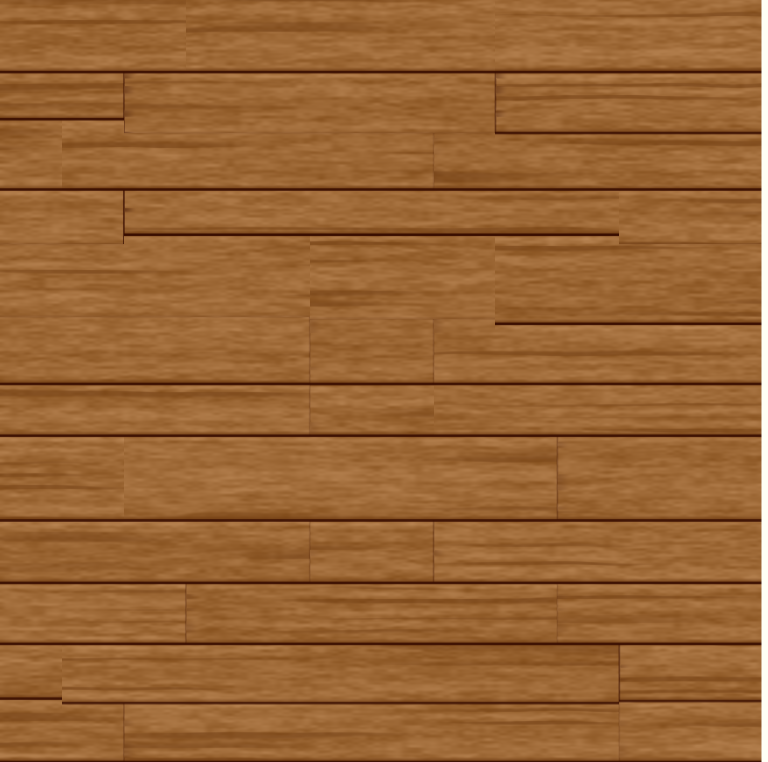
Reproduce this texture procedurally as a Shadertoy shader.

```glsl
const float ROWS = 12.0;
const vec3 DARK_WOOD = vec3(0.55, 0.34, 0.14);
const vec3 LIGHT_WOOD = vec3(0.68, 0.475, 0.28);
const vec3 STREAK = vec3(0.42, 0.22, 0.06);
const vec3 GAP = vec3(0.22, 0.05, 0.0);
const vec3 MARGIN = vec3(1.0, 1.0, 0.96);

float hash(vec2 p) {
    vec3 q = fract(vec3(p.xyx) * 0.1031);
    q += dot(q, q.yzx + 33.33);
    return fract((q.x + q.y) * q.z);
}

float noise(vec2 p) {
    vec2 cell = floor(p), f = fract(p);
    f = f * f * (3.0 - 2.0 * f);
    float low = mix(hash(cell), hash(cell + vec2(1, 0)), f.x);
    float high = mix(hash(cell + vec2(0, 1)), hash(cell + vec2(1, 1)), f.x);
    return mix(low, high, f.y);
}

// Soft line of the given half width
float line(float dist, float halfWidth, float blur) {
    return 1.0 - smoothstep(halfWidth - blur, halfWidth + blur, abs(dist));
}

// Butt joints snap to a shared grid, two candidates per row
float jointX(float row, float k) {
    return (1.0 + 6.0 * k + floor(5.0 * hash(vec2(row + 3.0, k + 17.0)))) / 12.4;
}

float isBroken(float row) {
    return step(0.42, hash(vec2(row, 71.0))) * step(0.5, row);
}

float segmentAt(float row, float x) {
    return step(jointX(row, 0.0), x) + step(jointX(row, 1.0), x);
}

float seamY(float row, float x) {
    float inner = step(0.5, row);
    float jitter = inner * 0.4 * (hash(vec2(row, 5.0)) - 0.5);
    vec2 id = vec2(row, segmentAt(row, x) + 31.0);
    float shift = step(0.6, hash(id)) * (hash(id + 9.0) - 0.5) * 0.045;
    return (row + jitter) / ROWS + shift * isBroken(row);
}

float seamStrength(float row, float x) {
    float h = hash(vec2(row + 40.0, segmentAt(row, x) + 2.0));
    float broken = h < 0.24 ? 0.08 : 0.65 + 0.35 * h;
    return mix(0.9, broken, isBroken(row)) * step(row, ROWS - 0.5);
}

// Fine fibres plus longer parallel lines; x = tone, y = dark streak
vec2 grain(vec2 p, float seed) {
    vec2 q = p + vec2(seed * 3.7, seed * 1.3);
    q.y += 0.003 * (noise(q * vec2(14.0, 30.0)) - 0.5);
    float fibre = noise(q * vec2(42.0, 240.0));
    float fleck = noise(q * vec2(110.0, 300.0) + 50.0);
    float band = noise(q * vec2(2.5, 125.0) + 90.0);
    float broad = noise(q * vec2(3.0, 18.0) + 20.0);
    float tone = 0.5 + 0.6 * (fibre - 0.5) + 0.35 * (fleck - 0.5)
               + 0.6 * (band - 0.5) + 0.2 * (broad - 0.5);
    float streak = smoothstep(0.28, 0.08, band) * (0.5 + 0.5 * fibre);
    return vec2(tone, streak);
}

// Thin vertical joint with short dark ticks on its right side
float joint(vec2 p, float row, float k) {
    float h = hash(vec2(row + 60.0, k + 8.0));
    float visible = step(0.3, h) * mix(0.35, 1.0, isBroken(row));
    float d = p.x - jointX(row, k);
    float ticks = smoothstep(0.62, 0.85, noise(vec2(row * 7.0, p.y * 120.0)));
    ticks *= step(0.0, d) * smoothstep(0.017, 0.0, d) * 0.6;
    return visible * h * max(line(d, 0.0011, 0.0009), ticks);
}

void mainImage(out vec4 fragColor, in vec2 fragCoord) {
    vec2 p = fragCoord / iResolution.xy;
    float pixel = 1.0 / iResolution.y;

    // Find the plank row
    float row = 0.0;
    for (float i = 1.0; i < ROWS; i++) row += step(seamY(i, p.x), p.y);

    // Wood
    vec2 g = grain(p, row * 5.0 + segmentAt(row, p.x));
    vec3 color = mix(DARK_WOOD, LIGHT_WOOD, clamp(g.x, -0.15, 1.1));
    color = mix(color, STREAK, 0.5 * g.y);

    // Seams: shaded lower edge, lit upper edge, dark gap
    float above = p.y - seamY(row, p.x);
    float below = seamY(row + 1.0, p.x) - p.y;
    float lower = seamStrength(row, p.x);
    float upper = seamStrength(row + 1.0, p.x);
    color = mix(color, STREAK, 0.75 * lower * smoothstep(0.0075, 0.001, above));
    color += 0.035 * upper * line(below - 0.005, 0.002, 0.002);
    float blur = max(0.001, 0.5 * pixel);
    float gap = max(lower * line(above, 0.0017, blur),
                    upper * line(below, 0.0017, blur));
    color = mix(color, GAP, gap);

    // Butt joints
    float butt = max(joint(p, row, 0.0), joint(p, row, 1.0));
    color = mix(color, GAP, 0.85 * butt);

    // Pale right margin
    float edge = smoothstep(0.9915 - pixel, 0.9915 + pixel, p.x);
    fragColor = vec4(mix(color, MARGIN, edge), 1.0);
}
```
